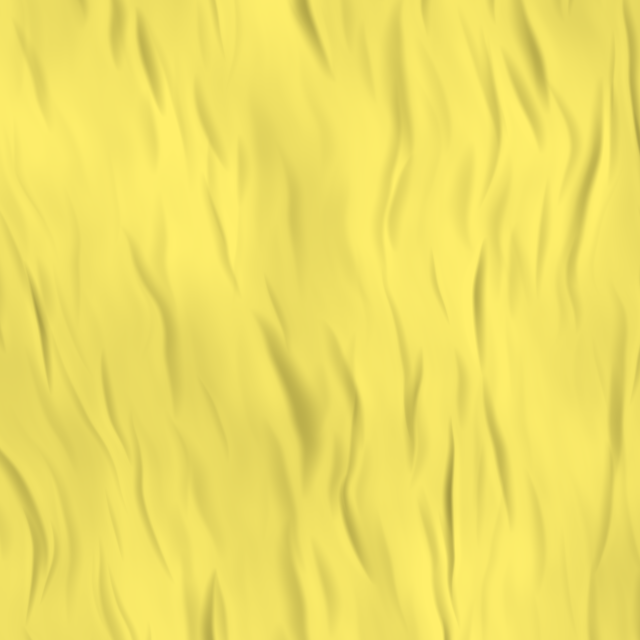
Reproduce this texture procedurally as a Shadertoy shader.

```glsl
// Soft yellow painted surface with long, wavering, mostly vertical shadow creases.

const vec3 LIGHT_YELLOW = vec3(0.965, 0.905, 0.402);
const vec3 SHADOW_OLIVE = vec3(0.770, 0.720, 0.310);
const float SHADOW_SHADE = 0.20;      // shade value at which SHADOW_OLIVE is reached
const float BASE_SHADE = 0.024;
const float MOTTLE_CONTRAST = 0.19;
const float STREAK_CONTRAST = 0.022;
const float WARP_AMOUNT = 0.065;
const vec2 LARGE_CELL = vec2(0.125, 0.17);
const vec2 SMALL_CELL = vec2(0.095, 0.115);
const float LARGE_DEPTH = 0.25;
const float SMALL_DEPTH = 0.13;

float hash(vec2 p) {
    vec3 q = fract(vec3(p.xyx) * 0.1031);
    q += dot(q, q.yzx + 33.33);
    return fract((q.x + q.y) * q.z);
}

float noise(vec2 p) {
    vec2 i = floor(p), f = fract(p);
    f = f * f * f * (f * (f * 6.0 - 15.0) + 10.0);
    return mix(mix(hash(i), hash(i + vec2(1, 0)), f.x),
               mix(hash(i + vec2(0, 1)), hash(i + vec2(1, 1)), f.x), f.y);
}

float fbm(vec2 p) {
    float sum = 0.0, weight = 0.5;
    for (int i = 0; i < 4; i++) {
        sum += weight * noise(p);
        p = p * 1.95 + vec2(17.3, 9.1);
        weight *= 0.5;
    }
    return sum / 0.9375;
}

// Tapered crease: crisp on one flank, fading on the other, with a pale rim
float crease(vec2 d, float halfLength, float width, float flank) {
    float t = d.y / halfLength;
    float taper = max(1.0 - t * t, 0.0);
    float s = flank * d.x / (width * (0.35 + 0.65 * taper));
    float shadow = smoothstep(-0.9, 0.1, s) * (1.0 - smoothstep(0.1, 2.3, s));
    float rim = exp(-pow((s + 1.5) / 0.8, 2.0));
    return taper * (shadow - 0.13 * rim);
}

// One randomly placed crease per cell, gathered from neighbouring cells
float creaseLayer(vec2 p, vec2 cellSize, float seed) {
    vec2 home = floor(p / cellSize);
    float sum = 0.0;
    for (int y = -1; y <= 1; y++)
    for (int x = -1; x <= 1; x++) {
        vec2 cell = home + vec2(x, y);
        vec2 key = cell + seed;
        vec2 center = (cell + vec2(hash(key), hash(key + 41.7))) * cellSize;
        float size = hash(key + 83.1);
        float depth = hash(key + 127.9);
        float leftness = 1.0 - smoothstep(0.1, 0.8, center.x);
        float lean = mix(-0.12, 0.22, hash(key + 161.3)) + 0.22 * leftness;
        float bend = hash(key + 203.5) - 0.5;
        float halfLength = cellSize.y * mix(0.5, 0.98, size);
        float width = cellSize.x * mix(0.05, 0.13, hash(key + 251.1));
        float flank = hash(key + 307.7) < 0.5 ? -1.0 : 1.0;
        vec2 d = p - center;
        d.x += lean * d.y + bend * d.y * d.y / cellSize.y * 0.4;
        sum += mix(0.12, 1.0, depth * depth) * crease(d, halfLength, width, flank);
    }
    return sum;
}

void mainImage(out vec4 fragColor, in vec2 fragCoord) {
    vec2 uv = fragCoord / iResolution.y;

    // Wavering sideways drift shared by all features
    vec2 p = uv;
    p.x += WARP_AMOUNT * (noise(uv * vec2(3.5, 5.0) + 4.0) - 0.5);
    p.x += 0.014 * (noise(uv * vec2(9.0, 14.0) + 31.0) - 0.5);

    // Broad mottling stretched along the leaning grain
    vec2 grain = vec2(p.x + 0.16 * p.y, p.y);
    float mottle = fbm(grain * vec2(7.0, 2.8) + 11.0) - 0.5;
    float streak = fbm(grain * vec2(38.0, 5.0) + 57.0) - 0.5;

    // Shadow creases, unevenly loaded like dry paint
    float load = 0.7 + 0.6 * noise(grain * vec2(30.0, 9.0) + 73.0);
    float folds = LARGE_DEPTH * creaseLayer(p, LARGE_CELL, 7.0);
    folds += SMALL_DEPTH * creaseLayer(p + vec2(0.043, 0.071), SMALL_CELL, 61.0);

    float shade = BASE_SHADE + MOTTLE_CONTRAST * mottle + STREAK_CONTRAST * streak;
    shade = max(shade, -0.025 + 0.3 * (shade + 0.025)) + folds * load;
    shade = clamp(shade, -0.035, 0.38);

    vec3 color = mix(LIGHT_YELLOW, SHADOW_OLIVE, shade / SHADOW_SHADE);
    fragColor = vec4(color, 1.0);
}
```
